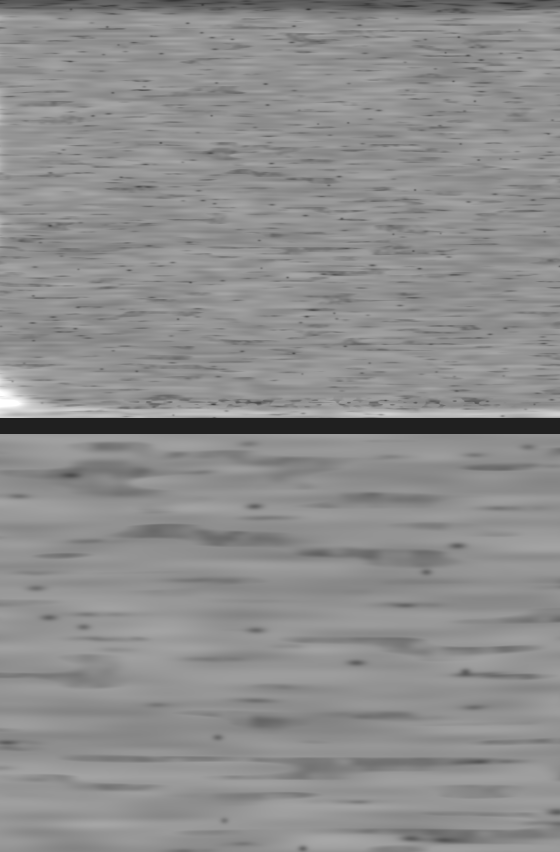
Top, the full canvas; bottom, a detail of the centre.
This texture is drawn by a Shadertoy shader. Its source:

```glsl
// Brushed grey sheet: long horizontal streaks from row-shifted noise, sprinkled
// with short dark dashes and specks. A dark band shades the top edge, a pale
// strip lies along the bottom, and a white glow sits in the lower left corner.

float hash(vec2 p) {
    vec3 q = fract(vec3(p.xyx) * 0.1031);
    q += dot(q, q.yzx + 33.33);
    return fract((q.x + q.y) * q.z);
}

// One row of smooth noise, shifted at random so that columns never line up
float rowNoise(float x, float row) {
    x += 40.0 * hash(vec2(row, 7.0)) + 20.0;
    float cell = floor(x);
    return mix(hash(vec2(cell, row)), hash(vec2(cell + 1.0, row)),
               smoothstep(0.0, 1.0, x - cell));
}

float streaks(vec2 p) {
    float row = floor(p.y);
    return mix(rowNoise(p.x, row), rowNoise(p.x, row + 1.0),
               smoothstep(0.0, 1.0, p.y - row));
}

// Soft elongated marks, at most one per cell; size is the mark's half extent
float dashes(vec2 p, vec2 cellSize, vec2 size, float share, float seed) {
    vec2 home = floor(p / cellSize);
    float ink = 0.0;
    for (int j = -1; j <= 1; j++) {
        for (int i = -1; i <= 1; i++) {
            vec2 cell = home + vec2(i, j);
            vec2 key = cell + seed;
            vec2 centre = (cell + vec2(hash(key), hash(key + 31.7))) * cellSize;
            float stretch = mix(0.5, 1.5, hash(key + 57.3));
            vec2 d = (p - centre) / (size * vec2(stretch, 1.0));
            float strength = mix(0.4, 1.0, hash(key + 83.1));
            ink += step(hash(key + 11.9), share) * strength * exp(-dot(d, d));
        }
    }
    return min(ink, 1.0);
}

void mainImage(out vec4 fragColor, in vec2 fragCoord) {
    vec2 uv = fragCoord / iResolution.y;
    float fromTop = 1.0 - uv.y;

    // Slight waviness keeps the rows from looking ruled
    vec2 p = uv;
    p.y += 0.005 * (streaks(uv * vec2(5.0, 14.0) + 90.0) - 0.5);

    // Brushed base with fine, medium and broad streaks
    float grey = 0.578;
    grey += 0.085 * (streaks(p * vec2(11.0, 155.0)) - 0.5);
    grey += 0.065 * (streaks(p * vec2(20.0, 97.0) + 210.0) - 0.5);
    grey += 0.040 * (streaks(p * vec2(4.0, 26.0) + 430.0) - 0.5);

    // Thin grey scratches, broken up along their length
    float broken = streaks(p * vec2(75.0, 170.0) + 610.0);
    float scratch = smoothstep(0.66, 0.96, streaks(p * vec2(14.0, 135.0) + 520.0));
    grey -= 0.11 * scratch * (0.4 + broken);

    // Dark dashes and small specks
    float dash = dashes(p, vec2(0.07, 0.016), vec2(0.018, 0.0021), 0.24, 100.0);
    float speck = dashes(p, vec2(0.05, 0.022), vec2(0.0055, 0.0024), 0.14, 300.0);
    grey -= 0.17 * dash * (0.35 + broken) + 0.22 * speck;

    // Dark top band with its own dense dashes
    float band = smoothstep(0.046, 0.004, fromTop);
    float bandDash = dashes(p, vec2(0.05, 0.008), vec2(0.022, 0.0022), 0.5, 500.0);
    grey -= band * (0.22 + 0.13 * bandDash);

    // Dotted dark trail just above the bottom strip
    float trail = exp(-pow((uv.y - 0.036) / 0.009, 2.0));
    trail *= smoothstep(0.25, 0.4, uv.x) * smoothstep(1.3, 1.1, uv.x);
    grey -= 0.20 * trail * smoothstep(0.5, 0.9, streaks(p * vec2(75.0, 190.0) + 730.0));

    // Pale strip along the bottom, thicker toward the left
    float stripTop = 0.029 + 0.018 * smoothstep(0.4, 0.05, uv.x);
    float strip = smoothstep(stripTop, stripTop - 0.018, uv.y);
    grey += strip * (0.07 + 0.14 * streaks(p * vec2(9.0, 110.0) + 810.0));
    grey -= 0.16 * smoothstep(0.004, 0.0, uv.y) * streaks(p * vec2(13.0, 90.0) + 900.0);

    // White corner glow with ragged streaky edges, and faint spots up the left edge
    float ragged = 0.65 + 0.7 * streaks(p * vec2(25.0, 85.0) + 950.0);
    vec2 corner = (uv - vec2(0.0, 0.042)) / vec2(0.075, 0.03);
    vec2 halo = (uv - vec2(0.0, 0.075)) / vec2(0.055, 0.05);
    grey += ragged * (0.32 * exp(-dot(corner, corner)) + 0.14 * exp(-dot(halo, halo)));
    float edgeSpots = smoothstep(0.55, 0.95, streaks(vec2(0.5, uv.y * 22.0 + 40.0)));
    grey += 0.14 * edgeSpots * exp(-uv.x / 0.014);

    fragColor = vec4(vec3(clamp(grey, 0.12, 1.0)), 1.0);
}
```
